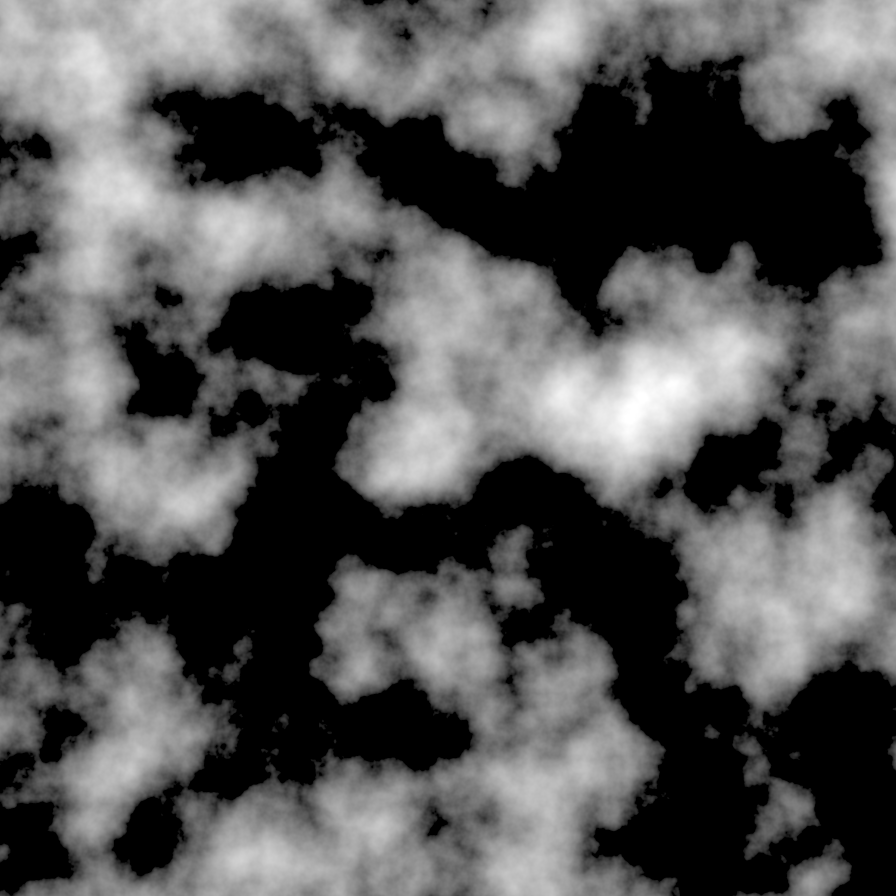
Give the GLSL for this texture, as a Shadertoy shader.

```glsl
// Soft grey clouds with crinkled rims on black.
// Fractal gradient noise is cut at a threshold, then a power curve lifts the
// thin rims quickly and lets the thick cores glow gently towards white.

#define CELLS 4.5        // coarsest noise cells across the canvas
#define OCTAVES 7
#define GAIN 0.5         // amplitude ratio between octaves
#define NOISE_SPREAD 0.216 // standard deviation of one noise octave
#define CUTOFF -0.43     // density below this (in deviations) is black
#define BRIGHTNESS 0.573 // grey at one deviation above the cutoff
#define RIM_CURVE 0.45   // smaller values give steeper rims
#define SEED 3.7
#define SAMPLES 2        // antialiasing grid per side

// Random unit vector for a lattice point
vec2 gradient(vec2 cell) {
    float h = fract(sin(dot(cell, vec2(127.1, 311.7)) + SEED) * 43758.5453);
    float angle = 6.28318 * h;
    return vec2(cos(angle), sin(angle));
}

// Gradient noise with quintic blending, centred on zero
float gradientNoise(vec2 p) {
    vec2 cell = floor(p), f = p - cell;
    vec2 blend = f * f * f * (f * (f * 6.0 - 15.0) + 10.0);
    vec2 right = vec2(1.0, 0.0), up = vec2(0.0, 1.0);
    float a = dot(gradient(cell), f);
    float b = dot(gradient(cell + right), f - right);
    float c = dot(gradient(cell + up), f - up);
    float d = dot(gradient(cell + 1.0), f - 1.0);
    return mix(mix(a, b, blend.x), mix(c, d, blend.x), blend.y);
}

// Sum of octaves, scaled to unit standard deviation
float cloudDensity(vec2 uv) {
    float sum = 0.0, power = 0.0, amplitude = 1.0, frequency = CELLS;
    for (int i = 0; i < OCTAVES; i++) {
        vec2 shift = vec2(7.3, 4.6) * float(i);
        sum += amplitude * gradientNoise(uv * frequency + shift);
        power += amplitude * amplitude;
        amplitude *= GAIN;
        frequency *= 2.0;
    }
    return sum / (NOISE_SPREAD * sqrt(power));
}

// Grey level of the cloud at a point
float cloudGrey(vec2 uv) {
    float thickness = max(cloudDensity(uv) - CUTOFF, 0.0);
    return min(BRIGHTNESS * pow(thickness, RIM_CURVE), 1.0);
}

void mainImage(out vec4 fragColor, in vec2 fragCoord) {
    // Average a small grid of samples to smooth the rims
    float grey = 0.0;
    for (int y = 0; y < SAMPLES; y++) {
        for (int x = 0; x < SAMPLES; x++) {
            vec2 jitter = (vec2(x, y) + 0.5) / float(SAMPLES) - 0.5;
            grey += cloudGrey((fragCoord + jitter) / iResolution.y);
        }
    }
    grey /= float(SAMPLES * SAMPLES);
    fragColor = vec4(vec3(grey), 1.0);
}
```
